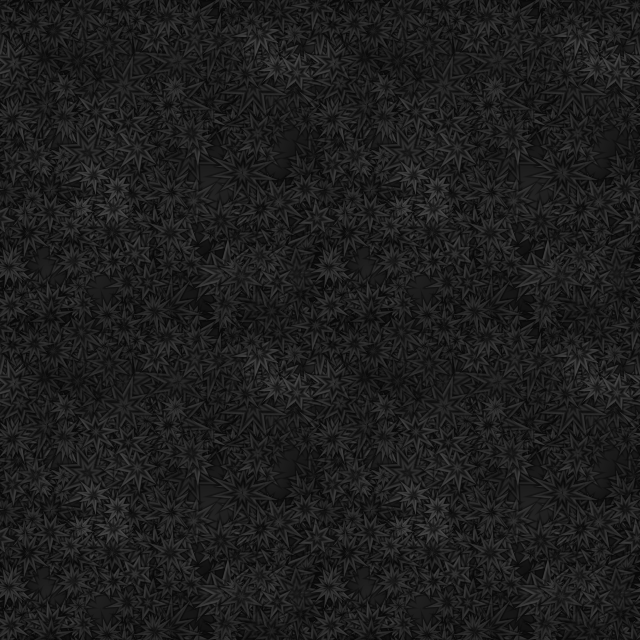
Write a Shadertoy shader that draws this pattern.

```glsl
#define REPEATS 2.0      // whole tiles across the canvas
#define LAYERS 7         // star layers, bottom to top
#define PRESENCE 0.6     // share of cells that hold a star
#define BAND 0.0145      // spacing of the nested outlines
#define RIDGE 0.085      // contrast of the outlines
#define FACET 0.022      // contrast between the two sides of a spike
#define SHADOW 0.42      // darkness around each star
#define HALO 0.007       // width of that shadow
#define GROUND 0.095     // grey beneath the stars
#define BODY 0.138       // mean grey of a star

const float PI = 3.14159265;

float hash(vec2 p) {
    return fract(sin(dot(p, vec2(127.1, 311.7))) * 43758.5453);
}

// Value noise that wraps after `period` cells
float wrapNoise(vec2 uv, float period) {
    vec2 p = uv * period, i = floor(p), f = fract(p);
    f = f * f * (3.0 - 2.0 * f);
    vec2 a = mod(i, period), b = mod(i + 1.0, period);
    return mix(mix(hash(a), hash(vec2(b.x, a.y)), f.x),
               mix(hash(vec2(a.x, b.y)), hash(b), f.x), f.y);
}

// Lays one spiky star of nested outlines over the grey below it
float layStar(float below, vec2 p, float cellSize, vec2 seed, float pixel) {
    float points = 7.0 + floor(6.0 * hash(seed + 3.1));
    float sector = 2.0 * PI / points;
    float radius = cellSize * mix(0.45, 0.76, hash(seed + 5.7));

    // Fold the plane onto one spike
    float angle = atan(p.y, p.x) + 2.0 * PI * hash(seed + 9.2);
    float spike = floor(angle / sector + 0.5);
    float spikeRnd = hash(seed + 1.7 * mod(spike, points) + 0.3);
    float a = angle - spike * sector;
    float len = length(p);
    vec2 q = len * vec2(cos(a), sin(a));

    // Signed distance to the edge from tip to notch, positive inside
    vec2 tip = vec2(radius * mix(0.75, 1.2, spikeRnd), 0.0);
    vec2 notch = radius * 0.44 * vec2(cos(0.5 * sector), sin(0.5 * sector));
    vec2 edge = normalize(notch - tip);
    vec2 w = vec2(q.x, abs(q.y)) - tip;
    float d = edge.x * w.y - edge.y * w.x;

    // Shadow, faded out before the reach of the neighbour search
    float reach = 1.0 - smoothstep(0.86, 1.0, len / cellSize);
    below *= 1.0 - SHADOW * reach * smoothstep(-HALO, 0.0, d);

    // Light rim, then outlines that calm towards the heart
    float ridge = sin(2.0 * PI * d / BAND) * (0.35 + 0.65 * exp(-max(d, 0.0) / 0.025));
    float side = clamp(q.y / pixel, -1.0, 1.0) * smoothstep(0.1, 0.5, len / radius);
    float tone = BODY + 0.05 * (hash(seed + 7.9) - 0.5) + 0.05 * (spikeRnd - 0.5)
               + RIDGE * ridge + FACET * side;

    float cover = reach * smoothstep(-0.6 * pixel, 0.6 * pixel, d);
    return mix(below, tone, cover * mix(0.6, 1.0, hash(seed + 2.6)));
}

// Grid of jittered stars whose cells wrap at the tile border
float layGrid(float below, vec2 uv, float cells, float layer, float pixel) {
    vec2 home = floor(uv * cells);
    for (int y = -1; y <= 1; y++)
    for (int x = -1; x <= 1; x++) {
        vec2 cell = home + vec2(x, y);
        vec2 seed = mod(cell, cells) + 19.0 * (layer + 1.0);
        if (hash(seed) > PRESENCE) continue;
        vec2 centre = (cell + vec2(hash(seed + 11.3), hash(seed + 13.9))) / cells;
        below = layStar(below, uv - centre, 1.0 / cells, seed, pixel);
    }
    return below;
}

void mainImage(out vec4 fragColor, in vec2 fragCoord) {
    float cellCounts[LAYERS] = float[LAYERS](5.0, 8.0, 11.0, 6.0, 12.0, 7.0, 10.0);
    vec2 uv = fract(fragCoord / iResolution.xy * REPEATS);
    float pixel = REPEATS / iResolution.y;

    // Mottled ground, then the stars
    float grey = GROUND * mix(0.6, 1.4, wrapNoise(uv, 14.0));
    for (int i = 0; i < LAYERS; i++)
        grey = layGrid(grey, uv, cellCounts[i], float(i), pixel);

    // Broad pools of shade
    grey *= mix(0.83, 1.15, wrapNoise(uv, 6.0));
    fragColor = vec4(vec3(clamp(grey, 0.03, 0.27)), 1.0);
}
```
